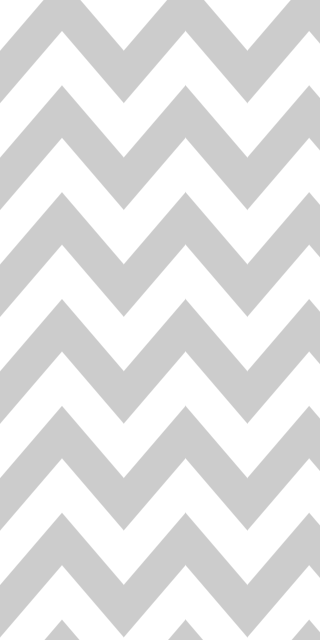
A Shadertoy shader for this pattern:

```glsl
// Flat chevron stripes: grey zigzag bands stacked on a white ground.
// A triangle wave bends the vertical coordinate, fract repeats the band,
// and a slope-corrected distance gives evenly smoothed edges.

// Lengths are in canvas widths, with y measured down from the top.
const float ZIGZAG_PERIOD = 0.3862;
const float FIRST_PEAK_X  = 0.1937;
const float ZIGZAG_HEIGHT = 0.2253;
const float BAND_PERIOD   = 0.3339;
const float BAND_HEIGHT   = 0.1640;
const float FIRST_PEAK_Y  = 0.2667;

const vec3 GROUND_WHITE = vec3(1.0);
const vec3 BAND_GREY    = vec3(0.8);

// 0 at each peak, 1 at each valley
float triangleWave(float x, float period) {
    return 1.0 - 2.0 * abs(fract(x / period) - 0.5);
}

// Signed distance to horizontal bands centred on multiples of the period
float bandDistance(float y, float period, float height) {
    float offset = (fract(y / period + 0.5) - 0.5) * period;
    return abs(offset) - 0.5 * height;
}

// Signed distance to the bands after bending them into zigzags
float chevronDistance(vec2 p, float wavelength, float rise, float period, float height) {
    float bentY = p.y - rise * triangleWave(p.x, wavelength);
    float slope = 2.0 * rise / wavelength;
    return bandDistance(bentY, period, height) / sqrt(1.0 + slope * slope);
}

float coverage(float distance, float pixel) {
    return 1.0 - smoothstep(-0.75 * pixel, 0.75 * pixel, distance);
}

void mainImage(out vec4 fragColor, in vec2 fragCoord) {
    float pixel = 1.0 / iResolution.x;
    vec2 p = vec2(fragCoord.x, iResolution.y - fragCoord.y) * pixel;

    // Put the peak of one band's centre line at the origin
    p -= vec2(FIRST_PEAK_X, FIRST_PEAK_Y + 0.5 * BAND_HEIGHT);

    float d = chevronDistance(p, ZIGZAG_PERIOD, ZIGZAG_HEIGHT, BAND_PERIOD, BAND_HEIGHT);
    fragColor = vec4(mix(GROUND_WHITE, BAND_GREY, coverage(d, pixel)), 1.0);
}
```
